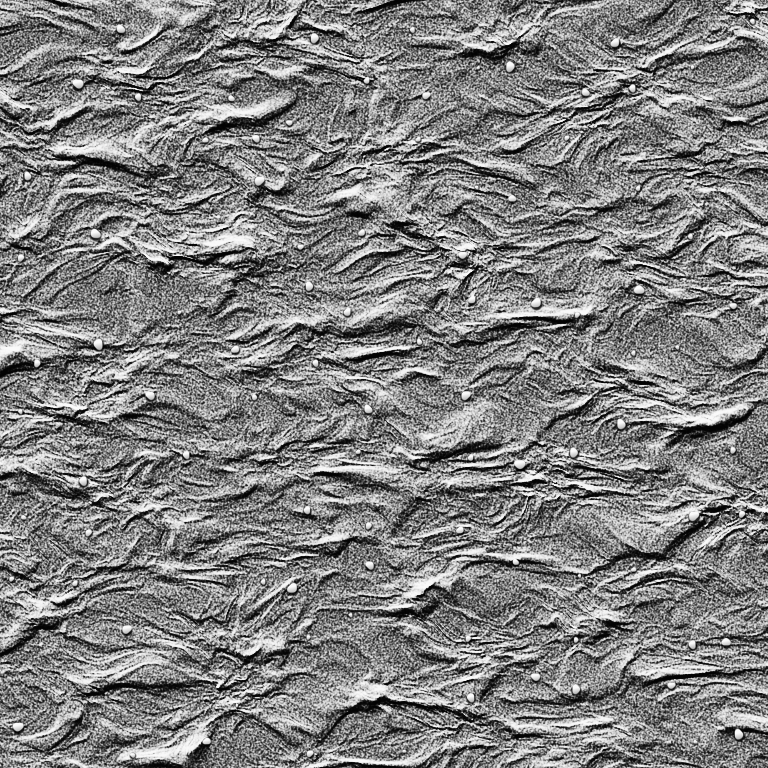
Write a Shadertoy shader that draws this texture.

```glsl
// Rough grey plaster: broken ledges lit from above, sandy grain, pale pebbles.
// Octaves of gradient-noise lumps, each leaned downwards to sharpen its lower
// face, are shaded by their slope along the light, then grained and dotted.

const vec2  LUMP_FREQ    = vec2(8.5, 14.0);  // lumps per canvas, wider than tall
const vec2  LIGHT_DIR    = vec2(-0.2, 0.98);
const int   OCTAVES      = 5;
const float OCTAVE_GAIN  = 0.52;
const float ROUGH_SPREAD = 0.25;   // patches of smoother and rougher ground
const float LEAN         = 0.45;   // how far high parts slide downwards
const float WARP         = 0.45;
const float FRAY         = 0.11;   // fine warp that breaks up the ledges
const float SLOPE_STEP   = 0.035;
const float RELIEF       = 0.33;
const float HEIGHT_TINT  = 0.3;
const float GRAIN        = 0.5;
const float GRAIN_FREQ   = 400.0;
const float EXPOSURE     = 0.03;
const float DARKEST      = 0.01;
const float BRIGHTEST    = 0.98;
const float STONE_CELLS  = 14.0;
const float STONE_SHARE  = 0.5;
const float STONE_MIN    = 0.002;
const float STONE_MAX    = 0.0058;

// Integer hash of a cell, returned in 0..1
float hash(ivec2 cell) {
    uint h = uint(cell.x) * 0x9E3779B1u ^ uint(cell.y) * 0x85EBCA77u;
    h = (h ^ (h >> 15)) * 0xC2B2AE3Du;
    h = (h ^ (h >> 13)) * 0x27D4EB2Fu;
    h ^= h >> 16;
    return float(h & 0xFFFFu) / 65536.0;
}

float cornerRamp(ivec2 cell, vec2 offset) {
    float angle = 6.28318 * hash(cell);
    return dot(vec2(cos(angle), sin(angle)), offset);
}

// Gradient noise, about -1..1
float noise(vec2 p) {
    vec2 f = fract(p);
    ivec2 c = ivec2(floor(p));
    vec2 s = f * f * f * (f * (f * 6.0 - 15.0) + 10.0);
    float low  = mix(cornerRamp(c, f),
                     cornerRamp(c + ivec2(1, 0), f - vec2(1, 0)), s.x);
    float high = mix(cornerRamp(c + ivec2(0, 1), f - vec2(0, 1)),
                     cornerRamp(c + ivec2(1, 1), f - vec2(1, 1)), s.x);
    return 1.4 * mix(low, high, s.y);
}

// Nearly flat ground with sharp-footed lumps
float lump(vec2 p) {
    float n = noise(p);
    return 0.65 * n + 0.55 * sqrt(n * n + 0.002);
}

vec2 noisePair(vec2 p) {
    return vec2(noise(p + 31.7), noise(p * 1.1 + 67.3));
}

// Sum of leaning lumps on warped ground
float height(vec2 p) {
    float roughness = 1.0 + ROUGH_SPREAD * noise(p * 0.7 + 143.9);
    p += WARP * noisePair(p * 0.8);
    p += FRAY * noisePair(p * 3.7);
    float sum = 0.0, amplitude = 1.0;
    for (int i = 0; i < OCTAVES; i++) {
        vec2 leaned = p + vec2(0, LEAN * lump(p));
        sum += amplitude * lump(leaned);
        p = p * 2.03 + vec2(17.3, 41.9);
        amplitude *= OCTAVE_GAIN * roughness;
    }
    return sum;
}

// Sand grain from two lattices turned against each other
float grain(vec2 uv) {
    vec2 turned = mat2(0.84, 0.54, -0.54, 0.84) * uv;
    return 1.8 * noise(turned * GRAIN_FREQ + 5.3)
         + 1.6 * noise(uv.yx * GRAIN_FREQ * 0.77 + 91.1);
}

// Lays one stone with its shadow over the tone of the ground
float addStone(float tone, vec2 uv, float pixel) {
    ivec2 cell = ivec2(floor(uv * STONE_CELLS));
    if (hash(cell + 400) > STONE_SHARE) return tone;
    vec2 jitter = vec2(hash(cell + 511), hash(cell + 733));
    vec2 d = uv - (vec2(cell) + mix(vec2(0.2), vec2(0.8), jitter)) / STONE_CELLS;
    float radius = mix(STONE_MIN, STONE_MAX, hash(cell + 907));
    float turn = 6.28318 * hash(cell + 1201);
    vec2 axis = vec2(cos(turn), sin(turn));
    float stretched = length(d - 0.22 * dot(d, axis) * axis);
    float edge = stretched - radius * (1.0 + 0.08 * sin(3.0 * atan(d.y, d.x) + turn));
    float shadow = length(d + LIGHT_DIR * radius * 0.4) - radius * 1.25;
    tone *= 1.0 - 0.85 * (1.0 - smoothstep(-0.001, 0.002, shadow));
    float face = clamp(0.92 + 0.18 * dot(d, LIGHT_DIR) / radius, 0.0, 0.98);
    return mix(face, tone, smoothstep(-0.75 * pixel, 0.75 * pixel, edge));
}

void mainImage(out vec4 fragColor, in vec2 fragCoord) {
    vec2 uv = fragCoord / iResolution.y;
    float pixel = 1.0 / iResolution.y;

    // Slope along the light
    vec2 p = uv * LUMP_FREQ;
    float ground = height(p);
    float slope = (height(p + LIGHT_DIR * SLOPE_STEP) - ground) / SLOPE_STEP;

    // Relief and grain through a soft contrast curve
    float light = EXPOSURE - RELIEF * slope + HEIGHT_TINT * (ground - 0.3);
    light += GRAIN * grain(uv) * (1.0 - 0.4 * smoothstep(0.3, 1.1, light));
    float tone = mix(DARKEST, BRIGHTEST, 0.5 + 0.5 * tanh(clamp(light, -4.0, 4.0)));

    fragColor = vec4(vec3(addStone(tone, uv, pixel)), 1.0);
}
```
